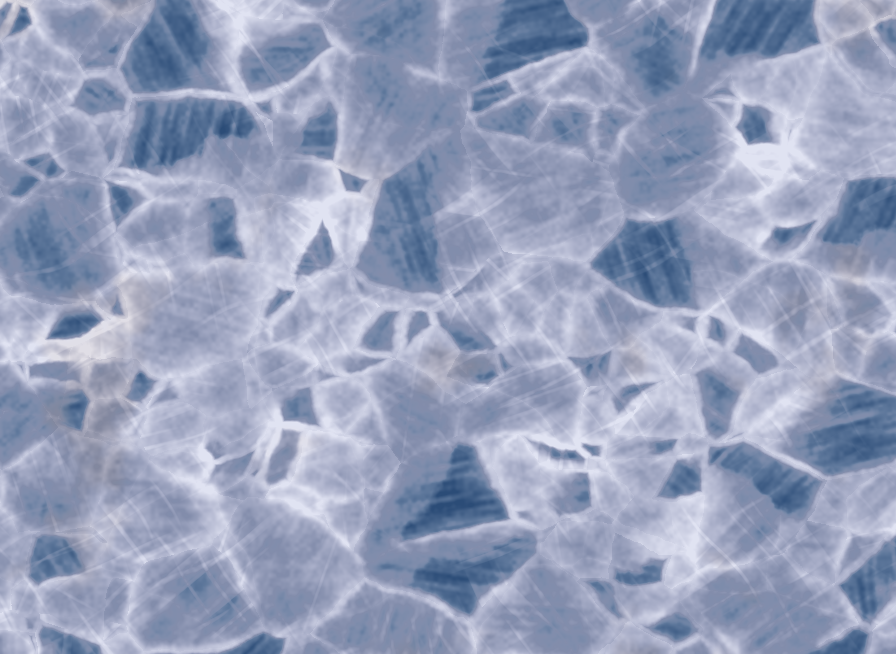
A WebGL 2 fragment shader for this texture:

```glsl
#version 300 es
precision highp float;
// Polished blue stone: angular crystals in a pale, hazy, veined matrix.
// Two sizes of Voronoi cells give the crystals, each with its own tone, dark
// facet and streak direction; layered noise adds cloud, scratches and grain.
uniform vec2 u_resolution;
out vec4 fragColor;

float hash(vec2 p) {
  return fract(sin(dot(p, vec2(127.1, 311.7))) * 43758.5);
}

vec2 hash2(vec2 p) {
  return vec2(hash(p), hash(p + 57.3));
}

float noise(vec2 p) {
  vec2 i = floor(p), f = fract(p);
  f = f * f * (3.0 - 2.0 * f);
  return mix(mix(hash(i), hash(i + vec2(1, 0)), f.x),
             mix(hash(i + vec2(0, 1)), hash(i + vec2(1, 1)), f.x), f.y);
}

float fbm(vec2 p) {
  float sum = 0.0, amp = 0.5;
  for (int i = 0; i < 5; i++) {
    sum += amp * noise(p);
    p = mat2(1.6, 1.2, -1.2, 1.6) * p + 7.1;
    amp *= 0.5;
  }
  return sum / 0.97;
}

vec2 rotate(vec2 p, float a) {
  return vec2(cos(a) * p.x + sin(a) * p.y, cos(a) * p.y - sin(a) * p.x);
}

// Voronoi cell: xy offset from its centre, z distance to its edge, w random id
vec4 crystal(vec2 p, float scale) {
  vec2 g = p * scale, cell = floor(g), f = g - cell;
  vec2 nearest = vec2(9.0), id = cell;
  for (int j = -1; j <= 1; j++)
    for (int i = -1; i <= 1; i++) {
      vec2 o = vec2(i, j), r = o + 0.05 + 0.9 * hash2(cell + o) - f;
      if (dot(r, r) < dot(nearest, nearest)) { nearest = r; id = cell + o; }
    }
  float edge = 9.0;
  for (int j = -2; j <= 2; j++)
    for (int i = -2; i <= 2; i++) {
      vec2 o = vec2(i, j), r = o + 0.05 + 0.9 * hash2(cell + o) - f;
      vec2 gap = r - nearest;
      if (dot(gap, gap) > 1e-4)
        edge = min(edge, dot(0.5 * (nearest + r), normalize(gap)));
    }
  return vec4(-nearest / scale, edge / scale, hash(id + 3.7));
}

// Broken straight scratches running along one direction
float scratches(vec2 p, float angle) {
  return smoothstep(0.68, 0.95, noise(rotate(p, angle) * vec2(7.0, 105.0)));
}

// Stone colour for a given tone, from deep blue to pale lavender
vec3 stone(float t) {
  vec3 c = mix(vec3(0.23, 0.35, 0.51), vec3(0.37, 0.47, 0.61), (t - 0.23) / 0.14);
  c = mix(c, vec3(0.51, 0.55, 0.67), clamp((t - 0.37) / 0.14, 0.0, 1.0));
  c = mix(c, vec3(0.68, 0.70, 0.80), clamp((t - 0.51) / 0.17, 0.0, 1.0));
  return mix(c, vec3(0.88, 0.89, 0.95), clamp((t - 0.68) / 0.20, 0.0, 1.0));
}

void main() {
  vec2 p = gl_FragCoord.xy / u_resolution.y;
  vec2 bend = vec2(noise(p * 9.0), noise(p * 9.0 + 31.0)) - 0.5;
  vec2 ripple = vec2(fbm(p * 28.0), fbm(p * 28.0 + 17.0)) - 0.5;
  vec2 q = (p + 0.045 * bend + 0.014 * ripple) * vec2(0.9, 1.1);
  float cloud = fbm(p * 5.0 + 4.0), mist = fbm(p * 14.0 + 40.0);

  // Large crystals, some of them broken into small ones
  vec4 c = crystal(q + 2.0, 6.4);
  if (fract(c.w * 7.31) > 0.5) {
    vec4 s = crystal(q + 9.0, 12.5);
    c = vec4(s.xy, min(c.z, s.z), fract(s.w + c.w));
  }
  float id = fract(c.w * 37.7), angle = 6.2832 * fract(c.w * 91.3);

  // Body tone, deeper inside, with faint overlapping facets
  vec4 veil = crystal(q * 0.9 + 0.03 * bend.yx + 21.0, 4.5);
  float tone = 0.575 + 0.14 * (id - 0.5) + 0.30 * (cloud - 0.5) + 0.30 * (mist - 0.5);
  tone -= 0.07 * smoothstep(0.0, 0.045, c.z);
  tone += 0.06 * (veil.w - 0.5) + 0.07 * exp(-veil.z / 0.006);

  // Dark facets: crisp at the crystal edge, cut or fading across it
  float across = dot(c.xy, vec2(cos(angle), sin(angle)));
  float facet = smoothstep(-0.5, 0.5, (across + 0.012 + 0.10 * (mist - 0.5)) / mix(0.012, 0.07, id));
  facet *= smoothstep(0.003, 0.010, c.z) * smoothstep(0.52, 0.70, c.w);
  tone = mix(tone, 0.25, facet * (0.65 + 0.35 * fract(id * 5.3)));

  // Streaks along the direction of each crystal
  vec2 along = rotate(p, angle * 0.5 + 0.4);
  float streak = noise(along * vec2(14.0, 125.0)) + 0.7 * noise(along * vec2(9.0, 62.0)) - 0.85;
  tone += streak * (0.09 + 0.10 * facet) * smoothstep(0.0, 0.02, c.z);

  // Hazy rims and uneven bright veins
  float haze = exp(-c.z / 0.016) * (0.2 + 0.8 * cloud);
  float vein = exp(-c.z * c.z / 0.00006) * smoothstep(0.32, 0.70, mist);
  tone = mix(tone, 0.74, 0.62 * haze);
  tone = mix(tone, 0.86, 0.60 * vein);
  tone += 0.12 * smoothstep(0.54, 0.75, fbm(p * 6.0 + 70.0)) * (1.0 - facet);

  // Scratches in three directions, and fine grain
  float lines = scratches(p + 0.03 * bend, 0.5) + scratches(p - 0.03 * bend + 5.0, 2.2)
              + scratches(p + 9.0, angle);
  tone += 0.075 * lines * smoothstep(0.3, 0.6, fbm(p * 8.0 + 20.0));
  tone += 0.06 * (noise(p * 150.0) - 0.5) + 0.05 * (noise(p * 80.0) - 0.5);

  // Slight warm stain in the pale matrix
  vec3 color = stone(clamp(tone, 0.17, 0.90));
  float stain = smoothstep(0.62, 0.80, fbm(p * 7.0 + 90.0)) * (1.0 - facet);
  color += stain * vec3(0.0, -0.02, -0.05);
  fragColor = vec4(color, 1.0);
}
```
